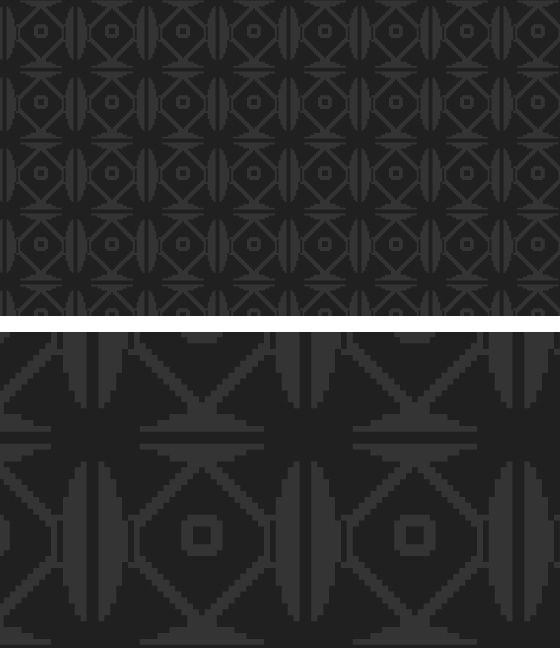
Top, the full canvas; bottom, a detail of the centre.
This pattern is drawn by a Shadertoy shader. Its source:

```glsl
// Dark woven lattice of stepped diamonds, small rings and tapered bars on a coarse grid.

const float CELLS_ACROSS = 284.0; // grid cells over the canvas width
const float TILE = 36.0;          // grid cells per repeat

// Small square ring with clipped corners.
bool ring(vec2 c) {
    vec2 a = abs(c);
    float r = max(a.x, a.y);
    return r >= 2.0 && r <= 3.0 && a.x + a.y < 6.0;
}

// Diamond outline with blunt points and small side spurs.
bool diamond(vec2 c) {
    vec2 a = abs(c);
    float d = a.x + a.y;
    bool band = d >= 13.0 && d <= 15.0 && a.x <= 11.0 && a.y <= 12.0;
    bool caps = (a.y == 13.0 && a.x <= 2.0) || (a.x == 11.0 && a.y <= 3.0);
    bool spurs = a.x == 12.0 && a.y == 4.0;
    return band || caps || spurs;
}

// Upright bars that taper in curved steps toward the diamond.
bool sideBars(vec2 c) {
    float d = (c.x < 0.0 ? 17.0 : 16.0) - abs(c.x);
    return d >= 0.0 && abs(c.x) >= 13.0 && abs(c.y) <= 13.0 - 0.5 * d * (d + 1.0);
}

// Level bars that taper in straight steps toward the diamond.
bool levelBars(vec2 c) {
    float d = (c.y < 0.0 ? 16.0 : 17.0) - abs(c.y);
    return d >= 0.0 && abs(c.y) >= 14.0 && abs(c.x) <= 10.0 - 2.5 * d;
}

// Coverage of the motif at a point measured in cells from a ring centre.
float motif(vec2 p) {
    vec2 cell = mod(floor(p + 0.5) + 17.0, TILE) - 17.0;
    vec2 frame = cell - vec2(0.0, 1.0); // the frame sits one row below the ring
    bool lit = ring(cell) || diamond(frame) || sideBars(frame) || levelBars(frame);
    return lit ? 1.0 : 0.0;
}

void mainImage(out vec4 fragColor, in vec2 fragCoord) {
    // Average a 4 by 4 grid of samples to smooth the cell edges.
    float light = 0.0;
    for (int i = 0; i < 16; i++) {
        vec2 jitter = (vec2(i % 4, i / 4) + 0.5) / 4.0 - 0.5;
        vec2 pos = fragCoord + jitter;
        pos.y = iResolution.y - pos.y; // rows count down from the top edge
        light += motif(pos / iResolution.x * CELLS_ACROSS - vec2(20.8, 15.8)) / 16.0;
    }
    fragColor = vec4(mix(vec3(0.125), vec3(0.205), light), 1.0);
}
```
